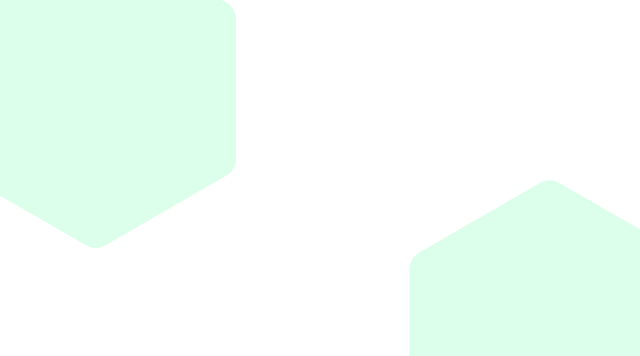
This background is drawn by a WebGL 2 fragment shader. Its source:

```glsl
#version 300 es
precision highp float;
// Draws two large mint hexagons with rounded corners on a white ground.

uniform vec2 u_resolution;
out vec4 fragColor;

const vec3 WHITE = vec3(1.0);
const vec3 MINT = vec3(0.86, 1.0, 0.92);
const float APOTHEM = 0.394;
const float CORNER_RADIUS = 0.056;

// Signed distance to a regular hexagon with upright left and right sides.
float hexagonDistance(vec2 p, float apothem) {
    const vec2 foldNormal = vec2(0.5, -0.866025);
    const float halfSideRatio = 0.57735;
    // Fold the plane so that only the right side remains.
    p = abs(p);
    p -= 2.0 * min(dot(foldNormal, p), 0.0) * foldNormal;
    float halfSide = halfSideRatio * apothem;
    p -= vec2(apothem, clamp(p.y, -halfSide, halfSide));
    return length(p) * sign(p.x);
}

// Shrinks the hexagon, then grows it again to round its corners.
float roundedHexagon(vec2 p, vec2 center, float apothem, float radius) {
    return hexagonDistance(p - center, apothem - radius) - radius;
}

// Antialiased coverage of a shape from its signed distance.
float coverage(float dist, float pixel) {
    return clamp(0.5 - dist / pixel, 0.0, 1.0);
}

void main() {
    // One unit is the canvas height.
    float pixel = 1.0 / u_resolution.y;
    vec2 p = gl_FragCoord.xy * pixel;
    float aspect = u_resolution.x * pixel;

    // Each center is anchored to its side of the canvas.
    float upperLeft = roundedHexagon(p, vec2(0.269, 0.75), APOTHEM, CORNER_RADIUS);
    float lowerRight = roundedHexagon(p, vec2(aspect - 0.254, 0.047), APOTHEM, CORNER_RADIUS);

    float mask = coverage(min(upperLeft, lowerRight), pixel);
    fragColor = vec4(mix(WHITE, MINT, mask), 1.0);
}
```
